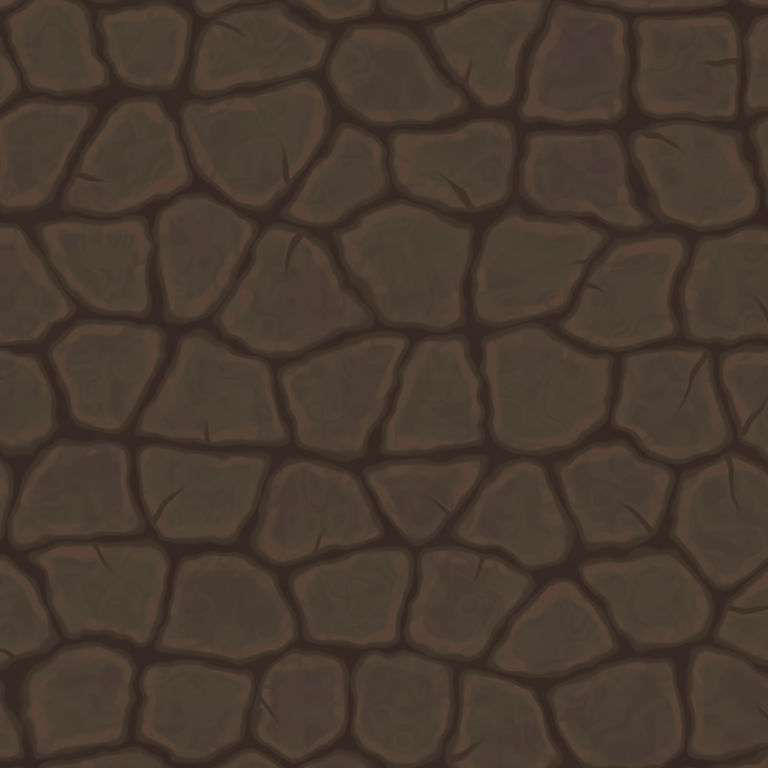
Reproduce this texture procedurally as a Shadertoy shader.

```glsl
// Hand-painted cobblestone wall in dim browns.
// A jittered Voronoi layout gives rounded stones; the distance to the joint
// sets dark mortar, shoulder and worn rim, with noise for brush strokes.

#define STONES 7.0        // stones per canvas side
#define JITTER 0.56       // irregularity of the layout
#define FLATNESS 1.5      // above 1 makes the joints more level
#define ROUNDING 0.045    // softness of the stone corners
#define CRACK_SHARE 0.45  // share of stones with a crack
#define MORTAR vec3(0.205, 0.148, 0.128)
#define SHOULDER vec3(0.250, 0.200, 0.162)
#define RIM vec3(0.338, 0.264, 0.210)
#define OLIVE vec3(0.296, 0.252, 0.203)
#define UMBER vec3(0.284, 0.228, 0.198)

float hash(vec2 p) {
    vec3 q = fract(vec3(p.xyx) * 0.1031);
    q += dot(q, q.yzx + 33.33);
    return fract((q.x + q.y) * q.z);
}

vec2 hash2(vec2 p) {
    return vec2(hash(p + 17.3), hash(p + 71.9));
}

float noise(vec2 p) {
    vec2 i = floor(p), f = fract(p);
    f = f * f * (3.0 - 2.0 * f);
    return mix(mix(hash(i), hash(i + vec2(1, 0)), f.x),
               mix(hash(i + vec2(0, 1)), hash(i + vec2(1, 1)), f.x), f.y);
}

vec2 wobble(vec2 p) {
    return vec2(noise(p), noise(p + 43.7)) - 0.5;
}

// Soft-edged dabs of paint, drawn out along a given direction
float dabs(vec2 p, float angle, float size) {
    float c = cos(angle), s = sin(angle);
    p = mat2(c, -s, s, c) * p + 0.6 * wobble(p * 5.0);
    return smoothstep(0.3, 0.7, noise(p * vec2(1.0, 2.2) / size));
}

// Centre of the stone that belongs to a grid cell; each row has its own shift
vec2 stoneCentre(vec2 cell) {
    float shift = 0.5 * mod(cell.y, 2.0) + 0.4 * hash(vec2(cell.y, 5.0));
    return cell + 0.5 + vec2(shift, 0.0) + JITTER * (hash2(cell) - 0.5);
}

vec2 gridCell(vec2 p, float row, float column) {
    float y = floor(p.y) + row;
    float shift = 0.5 * mod(y, 2.0) + 0.4 * hash(vec2(y, 5.0));
    return vec2(floor(p.x - shift) + column, y);
}

// Rounded distance to the nearest joint; also returns the stone's cell
float jointDistance(vec2 p, out vec2 stone) {
    vec2 metric = vec2(1.0, FLATNESS);
    float nearest = 1e3;
    for (float j = -2.0; j <= 2.0; j++)
    for (float i = -2.0; i <= 2.0; i++) {
        vec2 cell = gridCell(p, j, i);
        vec2 r = stoneCentre(cell) - p;
        float d = dot(r, metric * r);
        if (d < nearest) { nearest = d; stone = cell; }
    }
    vec2 home = stoneCentre(stone);
    float sum = 0.0;
    for (float j = -2.0; j <= 2.0; j++)
    for (float i = -2.0; i <= 2.0; i++) {
        vec2 cell = gridCell(p, j, i);
        if (distance(cell, stone) < 0.5) continue;
        vec2 other = stoneCentre(cell);
        vec2 normal = normalize(metric * (other - home));
        sum += exp(-dot(0.5 * (home + other) - p, normal) / ROUNDING);
    }
    return -ROUNDING * log(sum);
}

void mainImage(out vec4 fragColor, in vec2 fragCoord) {
    vec2 uv = fragCoord / min(iResolution.x, iResolution.y);
    vec2 p = uv * STONES + 20.0;
    vec2 q = p + 0.16 * wobble(p * 2.3) + 0.045 * wobble(p * 8.0);

    vec2 stone;
    float d = jointDistance(q, stone);
    vec2 rnd = hash2(stone + 9.0);
    float angle = 6.2832 * rnd.x;

    // Stone face: broad olive and umber washes with finer strokes
    float wash = 0.5 * dabs(p, angle, 0.55) + 0.3 * noise(p * 0.8) + 0.3 * rnd.y;
    vec3 col = mix(UMBER, OLIVE, clamp(wash, 0.0, 1.0));
    col *= 1.0 + 0.045 * (dabs(p + 7.0, angle + 1.0, 0.22) - 0.5);

    // Worn rim, broken into strokes
    float rimEnd = 0.15 + 0.08 * (noise(p * 4.0) - 0.5);
    float rim = smoothstep(0.05, 0.085, d) * (1.0 - smoothstep(rimEnd - 0.02, rimEnd + 0.035, d));
    col = mix(col, RIM, rim * (0.3 + 0.7 * dabs(p + 31.0, angle, 0.3)));

    // Tapered crack running from the face to the joint, with a lit lip
    vec2 dir = vec2(cos(angle), sin(angle));
    vec2 local = q - stoneCentre(stone);
    float along = dot(local, dir);
    float across = dot(local, vec2(-dir.y, dir.x)) + 0.24 * (rnd.y - 0.5);
    float width = 0.045 * smoothstep(0.0, 0.5, along);
    float cracked = step(hash(stone + 51.0), CRACK_SHARE) * smoothstep(0.02, 0.2, along);
    float lip = smoothstep(0.0, 0.02, across) * (1.0 - smoothstep(width, width + 0.05, across));
    float crack = 1.0 - smoothstep(width * 0.4, width * 0.4 + 0.022, abs(across));
    col = mix(col, RIM, 0.5 * cracked * lip);
    col = mix(col, mix(SHOULDER, MORTAR, 0.35), 0.85 * cracked * crack);

    // Shoulder and mortar, with uneven brush width
    float brush = 0.045 * (noise(p * 5.0 + 13.0) - 0.5);
    float shoulder = 1.0 - smoothstep(0.05, 0.085, d + brush);
    float mortar = 1.0 - smoothstep(0.008, 0.042, d + 1.1 * brush);
    col = mix(col, SHOULDER, 0.95 * shoulder);
    col = mix(col, MORTAR, mortar * (0.7 + 0.3 * noise(p * 3.0 + 5.0)));

    fragColor = vec4(col, 1.0);
}
```
